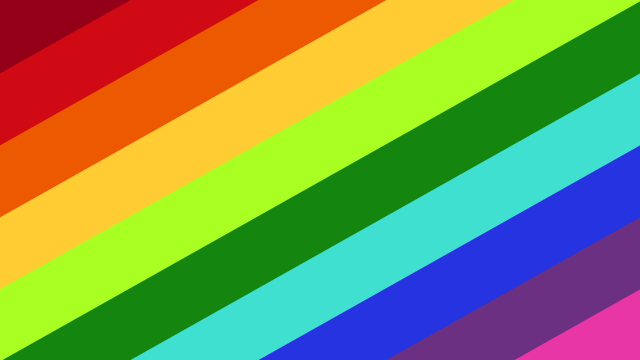
This background is drawn by a Shadertoy shader. Its source:

```glsl
// Ten flat diagonal rainbow stripes, parallel to the rising canvas diagonal.
// A coordinate running from the upper left to the lower right corner counts
// the stripes; each pixel blends the two colours beside its nearest edge.

#define STRIPES 10
#define EDGE_SHIFT 0.02   // offset of all edges, in stripe widths
#define EDGE_SOFTNESS 1.0 // width of the edge blend, in pixels

const vec3 PALETTE[STRIPES] = vec3[STRIPES](
    vec3(0.58, 0.00, 0.09),  // dark red
    vec3(0.81, 0.04, 0.08),  // red
    vec3(0.93, 0.35, 0.00),  // orange
    vec3(1.00, 0.80, 0.20),  // yellow
    vec3(0.66, 1.00, 0.13),  // lime
    vec3(0.08, 0.52, 0.06),  // green
    vec3(0.25, 0.88, 0.82),  // turquoise
    vec3(0.15, 0.20, 0.88),  // blue
    vec3(0.42, 0.19, 0.51),  // purple
    vec3(0.91, 0.21, 0.65)   // pink
);

vec3 stripeColor(int index) {
    return PALETTE[clamp(index, 0, STRIPES - 1)];
}

void mainImage(out vec4 fragColor, in vec2 fragCoord) {
    vec2 uv = fragCoord / iResolution.xy;

    // Stripe coordinate: 0 at the upper left, STRIPES at the lower right
    float halfCount = 0.5 * float(STRIPES);
    float s = (uv.x + 1.0 - uv.y) * halfCount - EDGE_SHIFT;

    // Signed distance to the nearest edge, and one pixel in the same units
    float edge = floor(s + 0.5);
    float pixel = halfCount * length(1.0 / iResolution.xy);
    float blend = clamp((s - edge) / (pixel * EDGE_SOFTNESS) + 0.5, 0.0, 1.0);

    int below = int(edge);
    vec3 color = mix(stripeColor(below - 1), stripeColor(below), blend);
    fragColor = vec4(color, 1.0);
}
```
